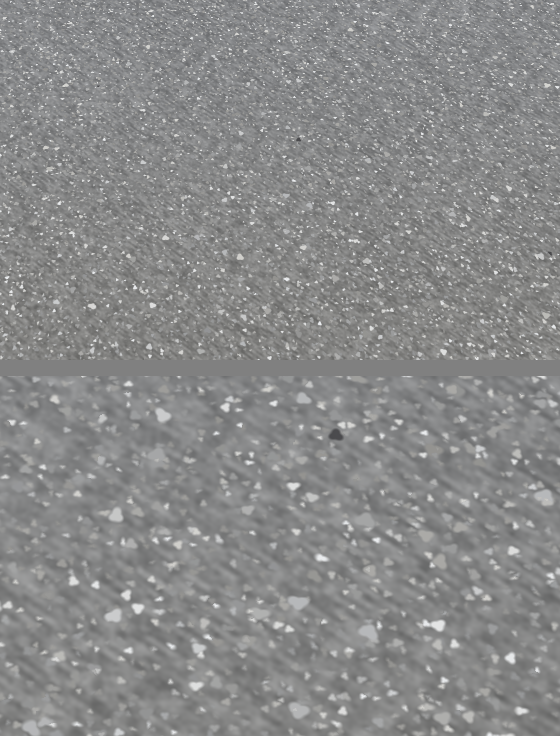
Top: the whole. Bottom: its middle third, enlarged.
Write a Shadertoy shader that draws this texture.

```glsl
// Grey asphalt seen at a slant, with diagonal grain and scattered pale stone chips.
#define TILT 0.33            // perspective of the chips
#define GRAIN_TILT 0.18      // perspective of the fine grain
#define GRAIN_ANGLE -0.62    // direction of the streaks, radians
#define GRAIN_FREQ vec2(78.0, 165.0)
#define GRAIN_CONTRAST 0.21
#define CHIP_DARK 0.58
#define CHIP_BRIGHT 0.93
#define SOFTNESS 0.0022      // edge blur in canvas heights
#define FAR_COLOR vec3(0.517, 0.523, 0.532)
#define NEAR_COLOR vec3(0.507, 0.506, 0.499)
#define PIT_COLOR vec3(0.25, 0.25, 0.26)

float hash(vec2 p) {
    return fract(sin(dot(p, vec2(127.1, 311.7))) * 43758.5453);
}

vec2 rotate(vec2 p, float angle) {
    float c = cos(angle), s = sin(angle);
    return vec2(c * p.x + s * p.y, c * p.y - s * p.x);
}

float valueNoise(vec2 p) {
    vec2 cell = floor(p), f = fract(p);
    f = f * f * (3.0 - 2.0 * f);
    float low = mix(hash(cell), hash(cell + vec2(1, 0)), f.x);
    float high = mix(hash(cell + vec2(0, 1)), hash(cell + vec2(1, 1)), f.x);
    return mix(low, high, f.y);
}

// Projects the canvas onto the ground; features shrink towards the top.
vec2 ground(vec2 uv, float tilt) {
    return uv / (1.0 - tilt * uv.y);
}

// Jittered, rotated, lumpy ellipses: x is coverage, y is a random tone.
vec2 scatter(vec2 p, float cellSize, float radius, float share, float seed) {
    vec2 home = floor(p / cellSize);
    vec2 best = vec2(0.0);
    for (int j = -1; j <= 1; j++) {
        for (int i = -1; i <= 1; i++) {
            vec2 id = home + vec2(i, j);
            vec2 key = id + seed;
            if (hash(key) > share) continue;
            vec2 jitter = vec2(hash(key + 17.3), hash(key + 41.9));
            vec2 d = p - (id + jitter) * cellSize;
            d = rotate(d, GRAIN_ANGLE + 2.2 * (hash(key + 63.1) - 0.5));
            float size = radius * mix(0.65, 1.3, hash(key + 87.7));
            vec2 axes = size * vec2(1.0, mix(0.5, 0.9, hash(key + 29.5)));
            float lump = 0.3 * sin(3.0 * atan(d.y, d.x) + 6.28 * jitter.x);
            float dist = (length(d / axes) - 1.0 + lump * 0.6) * axes.y;
            float cover = smoothstep(SOFTNESS, -SOFTNESS, dist);
            if (cover > best.x) best = vec2(cover, hash(key + 5.7));
        }
    }
    return best;
}

// Lays one size of chips over the tar.
vec3 addChips(vec3 color, vec2 p, float cellSize, float radius, float share, float seed) {
    vec2 chip = scatter(p, cellSize, radius, share, seed);
    float tone = mix(CHIP_DARK, CHIP_BRIGHT, pow(chip.y, 2.6));
    vec3 tint = mix(vec3(1.0, 0.995, 0.975), vec3(0.99, 1.0, 1.01), fract(chip.y * 7.0));
    return mix(color, max(color, tone * tint), chip.x);
}

void mainImage(out vec4 fragColor, in vec2 fragCoord) {
    vec2 uv = fragCoord / iResolution.y;
    uv.x -= 0.5 * iResolution.x / iResolution.y;

    // Tar with broad uneven patches
    vec3 color = mix(NEAR_COLOR, FAR_COLOR, smoothstep(0.0, 1.0, uv.y));
    color += 0.025 * (valueNoise(uv * 4.0 + 9.0) - 0.5);

    // Diagonal streaks and finer grit
    vec2 grainPos = rotate(ground(uv, GRAIN_TILT), GRAIN_ANGLE);
    float grain = 0.65 * valueNoise(grainPos * GRAIN_FREQ + 300.0)
                + 0.35 * valueNoise(grainPos * GRAIN_FREQ * 0.55 + 500.0);
    grain += 0.25 * (valueNoise(ground(uv, GRAIN_TILT) * 190.0 + 700.0) - 0.5);
    color += GRAIN_CONTRAST * (grain - 0.5);

    // Pale chips from small to large
    vec2 p = ground(uv, TILT);
    color = addChips(color, p, 0.015, 0.0038, 0.60, 11.0);
    color = addChips(color, p, 0.026, 0.0058, 0.50, 137.0);
    color = addChips(color, p, 0.050, 0.0088, 0.38, 271.0);

    // Rare dark pits
    float pit = scatter(p, 0.12, 0.0075, 0.06, 419.0).x;
    color = mix(color, PIT_COLOR, 0.85 * pit);

    fragColor = vec4(clamp(color, 0.0, 1.0), 1.0);
}
```
